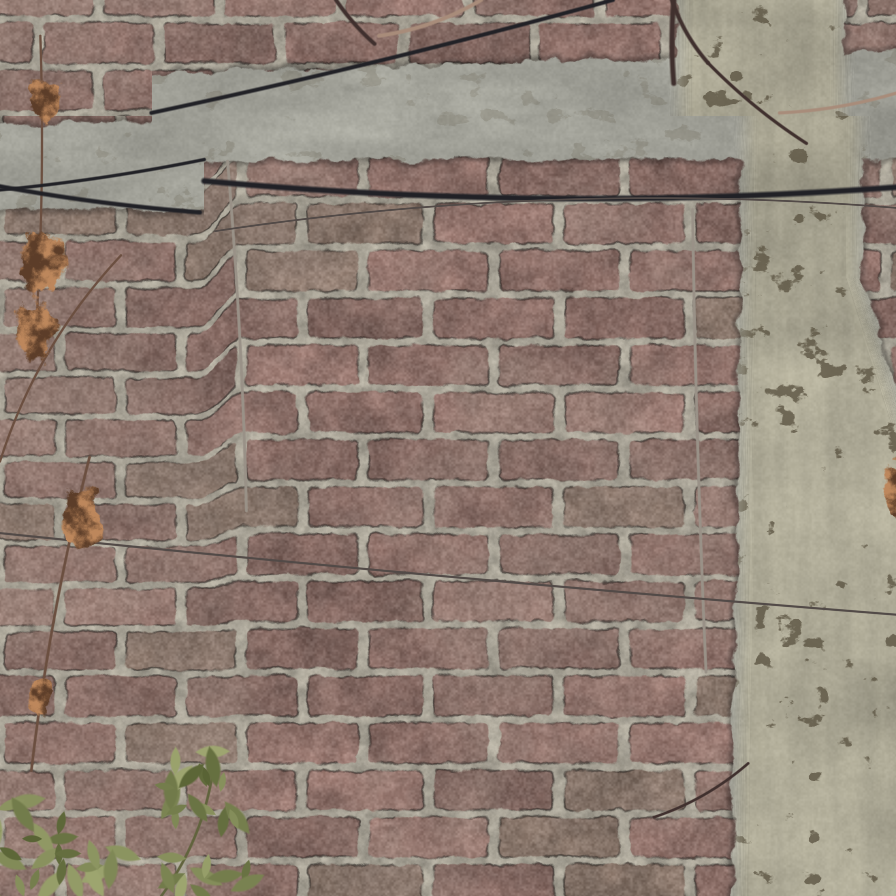
Give the GLSL for this texture, as a three.js fragment shader.

```glsl
varying vec2 vUv;
vec3 col;

float hash(vec2 p) {
  vec3 q = fract(vec3(p.xyx) * .1031);
  q += dot(q, q.yzx + 33.33);
  return fract((q.x + q.y) * q.z);
}

float noise(vec2 p) {
  vec2 i = floor(p), f = fract(p), e = vec2(0, 1);
  f = f * f * (3. - 2. * f);
  return mix(mix(hash(i), hash(i + e.yx), f.x),
             mix(hash(i + e), hash(i + e.yy), f.x), f.y);
}

float fbm(vec2 p) {
  float sum = 0., amp = .52;
  for (int i = 0; i < 5; i++) {
    sum += amp * noise(p);
    p = p * 2.03 + 17.3;
    amp *= .5;
  }
  return sum;
}

// Strand from ends.xy to ends.zw, bowed sideways by sag
void strand(vec3 tint, vec4 ends, float sag, float width) {
  vec2 ab = ends.zw - ends.xy, q = vUv - ends.xy;
  float t = clamp(dot(q, ab) / dot(ab, ab), 0., 1.);
  q -= ab * t + normalize(vec2(ab.y, -ab.x)) * sag * 4. * t * (1. - t);
  col = mix(col, tint, 1. - smoothstep(width * .4, width * 1.6, length(q)));
}

void leaf(vec3 tint, vec2 c, float angle, float size) {
  float s = sin(angle), k = cos(angle);
  vec2 q = mat2(k, -s, s, k) * (vUv - c) / size;
  col = mix(col, tint, 1. - smoothstep(-.08, .08, abs(q.y) - .35 * (1. - q.x * q.x)));
}

void dryLeaf(vec2 c, vec2 size) {
  float d = length((vUv - c) / size) + 1.3 * (fbm(vUv * 55.) - .5);
  vec3 tint = mix(vec3(.36, .24, .16), vec3(.74, .53, .36), smoothstep(.3, .7, fbm(vUv * 75.)));
  col = mix(col, tint, 1. - smoothstep(.85, 1., d));
}

vec3 brickwork(vec2 p, float grain) {
  // Courses slip down on the left and shift above the beam
  float top = step(.87, p.y);
  float slip = .042 * smoothstep(.2, .7, p.y) * (1. - smoothstep(.22, .27, p.x)) * (1. - top);
  float v = (p.y + slip + .009 * top - .724) / .0527, row = floor(v);
  float x = p.x + .08 * min(p.x - .405, 0.) + .027 * top;
  float u = (x - .405) / .146 + .5 * mod(row + 1., 2.);
  vec2 id = vec2(floor(u), row);

  // Worn rounded box in each cell
  vec2 cell = (fract(vec2(u, v)) - .5) * vec2(.146, .0527);
  cell += .006 * (vec2(fbm(p * 45.), fbm(p * 45. + 31.)) - .5);
  vec2 e = abs(cell) - vec2(.0615, .0172);
  float d = length(max(e, 0.)) + min(max(e.x, e.y), 0.) - .005;
  d += .005 * (fbm(p * 110.) - .5);

  vec3 clay = mix(vec3(.49, .39, .365), vec3(.58, .46, .43), hash(id + 40.));
  clay = mix(clay, vec3(.5, .45, .4), .7 * step(.82, hash(id + 71.)));
  clay *= .8 + .4 * fbm(p * 38.);
  float fade = smoothstep(.42, .75, fbm(p * 9. + 3.)) + .3 - .3 * smoothstep(.05, .4, p.x);
  clay = mix(clay, vec3(.62, .54, .5), .45 * fade) + .16 * (grain - .5);
  vec3 mortar = vec3(.655, .635, .585) * (.8 + .4 * fbm(p * 80.)) + .08 * (grain - .5);
  float rim = 1. - smoothstep(0., .0025, abs(d));
  rim *= smoothstep(.35, .65, fbm(p * 60. + 8.));
  return mix(clay, mortar, smoothstep(-.0012, .0014, d)) * (1. - .42 * rim);
}

void main() {
  vec2 p = vUv;
  float grain = .5 * (noise(p * 420.) + noise(p * 210.));
  col = brickwork(p, grain);

  // Concrete beam and column
  float beamTop = mix(.863, .913 + .03 * p.x, step(.17, p.x));
  float beam = min(p.y - mix(.766, .822, step(.228, p.x)), beamTop - p.y);
  float above = step(.87, p.y);
  float left = mix(.817 + .013 * p.y, .755, above);
  float right = mix(.963 + .3 * max(.69 - p.y, 0.), .945, above);
  float column = min(p.x - left, right - p.x);
  float edge = max(beam, column) + .016 * (fbm(p * 50.) - .5);
  float upright = smoothstep(-.01, .02, column);
  vec3 concrete = mix(vec3(.625, .625, .59), vec3(.665, .65, .575), upright);
  concrete *= .86 + .28 * fbm(p * vec2(9, 14));
  concrete *= .93 + .14 * fbm(p * mix(vec2(12, 60), vec2(70, 6), upright));
  concrete += .06 * (grain - .5);
  float pits = smoothstep(.67, .73, fbm(p * vec2(34, 46) + 5.));
  concrete = mix(concrete, vec3(.36, .33, .26), pits * (.2 + .6 * upright));
  col *= 1. - .3 * smoothstep(-.009, 0., edge);
  col = mix(col, concrete, smoothstep(-.0015, .0015, edge));
  dryLeaf(vec2(1, .458), vec2(.012, .03));

  // Pale cords and vines
  vec3 cord = vec3(.6, .57, .53), vine = vec3(.42, .31, .25);
  strand(cord, vec4(.254, .82, .275, .43), -.003, .0016);
  strand(cord, vec4(.773, .766, .788, .25), .002, .0016);
  strand(vine, vec4(.045, .96, .04, .63), -.004, .0013);
  strand(vine, vec4(.135, .715, 0, .485), .015, .0013);
  strand(vine, vec4(.1, .49, .035, .14), .006, .0015);

  // Bare twigs
  vec3 twig = vec3(.25, .19, .18), paleTwig = vec3(.66, .55, .48);
  strand(twig, vec4(.752, 1, .752, .907), .002, .0028);
  strand(twig, vec4(.75, 1, .79, .93), .004, .0022);
  strand(twig, vec4(.79, .93, .9, .84), .004, .0018);
  strand(twig, vec4(.375, 1, .418, .951), .002, .0022);
  strand(twig, vec4(.73, .088, .835, .148), .006, .0015);
  strand(paleTwig, vec4(.423, .96, .537, 1), .006, .0022);
  strand(paleTwig, vec4(.87, .874, 1, .896), .004, .0018);

  // Cables and thin wires
  vec3 cable = vec3(.13, .13, .15), wire = vec3(.32, .29, .28);
  strand(cable, vec4(.169, .874, .684, 1), .004, .0022);
  strand(cable, vec4(.228, .798, 1, .791), .016, .0032);
  strand(cable, vec4(0, .792, .223, .763), .003, .0024);
  strand(cable, vec4(0, .788, .228, .822), .003, .0018);
  strand(wire, vec4(.24, .742, 1, .768), -.022, .001);
  strand(wire, vec4(0, .405, 1, .314), .003, .0012);

  // Dry leaves
  dryLeaf(vec2(.052, .887), vec2(.02, .024));
  dryLeaf(vec2(.048, .71), vec2(.025, .034));
  dryLeaf(vec2(.04, .63), vec2(.024, .036));
  dryLeaf(vec2(.092, .42), vec2(.02, .038));
  dryLeaf(vec2(.045, .22), vec2(.014, .024));

  // Green shoots
  strand(vec3(.38, .39, .24), vec4(.18, 0, .24, .16), .012, .0015);
  for (int i = 0; i < 54; i++) {
    float k = float(i), group = mod(k, 3.);
    vec2 r = vec2(hash(vec2(k, 3)), hash(vec2(k, 8))) - .5;
    vec2 c = group < .5 ? vec2(.035, .055) + r * vec2(.09, .12)
           : group < 1.5 ? vec2(.22, .12) + r * vec2(.1, .09)
           : vec2(.17, .025) + r * vec2(.22, .05);
    vec3 green = mix(vec3(.34, .38, .2), vec3(.62, .65, .44), hash(vec2(k, 2)));
    leaf(green, c, 3.14 * hash(vec2(k, 5)), .011 + .012 * hash(vec2(k, 6)));
  }
  gl_FragColor = vec4(col, 1);
}
```
